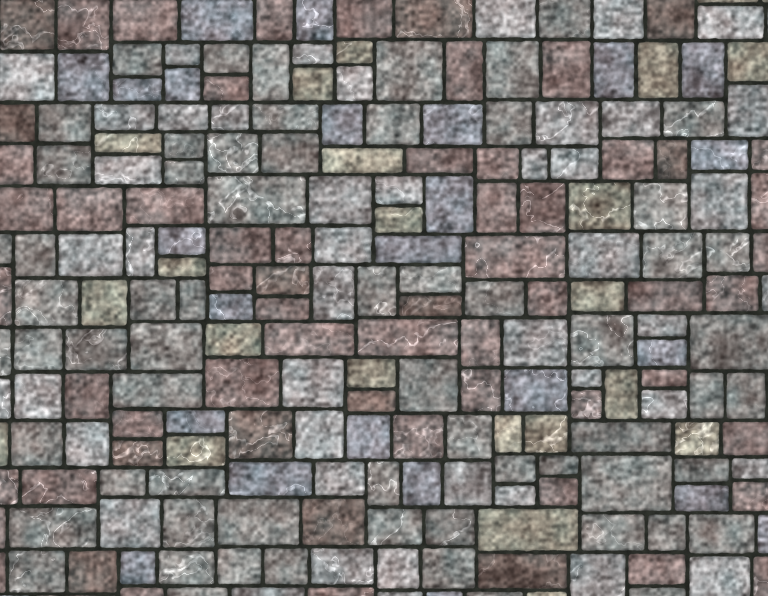
This texture is drawn by a Shadertoy shader. Its source:

```glsl
// Weathered ashlar wall: staggered rectangular granite blocks with dark joints.

const vec2  COURSE      = vec2(0.195, 0.077); // mean size of a block group
const vec2  STAGGER     = vec2(0.50, 0.52);   // wander of the group joints
const float STONE_WIDTH = 0.096;              // mean width of one stone
const float TALL        = 0.088;              // height above which stones may split
const float JOINT       = 0.0030;             // half width of a joint
const float CORNER      = 0.0045;
const float RAGGED      = 0.0036;             // roughness of the stone edges
const float ROUGH       = 0.75;
const float GRAIN       = 0.46;
const float RELIEF      = 0.34;
const float VEIN        = 0.24;

const vec3 MORTAR = vec3(0.165, 0.175, 0.155);
const vec3 GREY   = vec3(0.550, 0.545, 0.535);
const vec3 PALE   = vec3(0.640, 0.638, 0.640);
const vec3 ROSE   = vec3(0.545, 0.485, 0.475);
const vec3 BROWN  = vec3(0.465, 0.415, 0.395);
const vec3 BUFF   = vec3(0.610, 0.595, 0.540);
const vec3 BLUE   = vec3(0.560, 0.565, 0.595);

float hash(vec2 p) {
    return fract(sin(dot(p, vec2(127.1, 311.7))) * 43758.5453);
}

float noise(vec2 p) {
    vec2 i = floor(p), f = fract(p);
    f = f * f * (3.0 - 2.0 * f);
    return mix(mix(hash(i), hash(i + vec2(1, 0)), f.x),
               mix(hash(i + vec2(0, 1)), hash(i + vec2(1, 1)), f.x), f.y);
}

float fbm(vec2 p) {
    float sum = 0.0, amp = 0.5;
    for (int i = 0; i < 4; i++) {
        sum += amp * noise(p);
        p = mat2(1.6, 1.2, -1.2, 1.6) * p + 7.3;
        amp *= 0.5;
    }
    return sum / 0.9375;
}

// Grid corner, shifted at random
vec2 corner(vec2 v) {
    return v + STAGGER * (hash(v + 3.7) - 0.5);
}

// Pinwheel tiling: joints run alternately through the grid corners
vec4 groupAt(vec2 g, out vec2 id) {
    vec4 box = vec4(0);
    for (int j = -1; j <= 1; j++)
    for (int i = -1; i <= 1; i++) {
        vec2 c = floor(g) + vec2(i, j);
        vec2 ll = corner(c), lr = corner(c + vec2(1, 0));
        vec2 ul = corner(c + vec2(0, 1)), ur = corner(c + vec2(1, 1));
        bool even = mod(c.x + c.y, 2.0) < 0.5;
        vec4 b = even ? vec4(ul.x, ll.y, lr.x, ur.y) : vec4(ll.x, lr.y, ur.x, ul.y);
        if (all(greaterThanEqual(g, b.xy)) && all(lessThan(g, b.zw))) {
            box = b;
            id = c;
        }
    }
    return box * COURSE.xyxy;
}

// Cuts a group into single stones
vec4 stoneAt(vec2 p, out vec2 id) {
    vec4 group = groupAt(p / COURSE, id), box = group;
    vec2 seed = id;
    float width = group.z - group.x;
    float count = clamp(floor(width / STONE_WIDTH + hash(seed + 0.3)), 1.0, 4.0);
    for (float k = 1.0; k < count; k++) {
        float cut = group.x + width * (k + 0.5 * (hash(seed + 5.1 * k) - 0.5)) / count;
        if (p.x > cut) { box.x = cut; id = seed + vec2(0.37 * k, 0.0); }
        else box.z = min(box.z, cut);
    }
    if (box.w - box.y > TALL && hash(id + 8.2) < 0.4) {
        float cut = mix(box.y, box.w, mix(0.36, 0.64, hash(id + 2.9)));
        if (p.y > cut) { box.y = cut; id.y += 0.41; }
        else box.w = cut;
    }
    return box;
}

vec3 stoneTint(vec2 id) {
    float pick = hash(id + 11.3);
    vec3 tint = pick < 0.30 ? GREY : pick < 0.50 ? PALE : pick < 0.71 ? ROSE
              : pick < 0.80 ? BROWN : pick < 0.90 ? BUFF : BLUE;
    return tint * mix(0.91, 1.09, hash(id + 4.4));
}

void mainImage(out vec4 fragColor, in vec2 fragCoord) {
    vec2 p = fragCoord / iResolution.y;
    vec2 id;
    vec4 box = stoneAt(p, id);

    // Rounded, ragged stone outline
    vec2 q = abs(p - 0.5 * (box.xy + box.zw)) - 0.5 * (box.zw - box.xy) + JOINT + CORNER;
    float edge = length(max(q, 0.0)) + min(max(q.x, q.y), 0.0) - CORNER;
    edge += RAGGED * (fbm(p * 70.0) - 0.5);
    float soft = max(0.0014, 0.7 / iResolution.y);
    float stone = 1.0 - smoothstep(-soft, soft, edge);

    // Hewn surface: blotches, grains and light from the upper left
    vec2 s = p + 3.0 * vec2(hash(id + 1.7), hash(id + 6.1));
    float blotch = fbm(s * 24.0);
    float grain = noise(s * 165.0);
    float relief = noise(s * 115.0) - noise(s * 115.0 + vec2(-0.5, 0.5));
    float tone = 1.0 + ROUGH * (fbm(s * 48.0) - 0.5) + GRAIN * (grain - 0.5) + RELIEF * relief;
    vec3 color = stoneTint(id) * tone;
    color += vec3(0.10, -0.02, -0.04) * (blotch - 0.5);
    color *= 1.0 - 0.30 * smoothstep(0.56, 0.78, blotch) * hash(id + 9.5);

    // Pale mineral veins on some stones
    float ridge = abs(fbm(s * vec2(15.0, 19.0) + 1.5 * blotch) - 0.5);
    float vein = (1.0 - smoothstep(0.0, 0.035, ridge)) * smoothstep(0.35, 0.9, hash(id + 7.8));
    color += VEIN * vein * (0.4 + 0.9 * grain) * vec3(0.98, 0.98, 1.0);

    // Worn rim and mossy joints
    color *= mix(0.80, 1.0, smoothstep(0.0, 0.006, -edge));
    vec3 mortar = MORTAR * (0.65 + 0.7 * fbm(p * 90.0));
    fragColor = vec4(clamp(mix(mortar, color, stone), 0.0, 1.0), 1.0);
}
```
